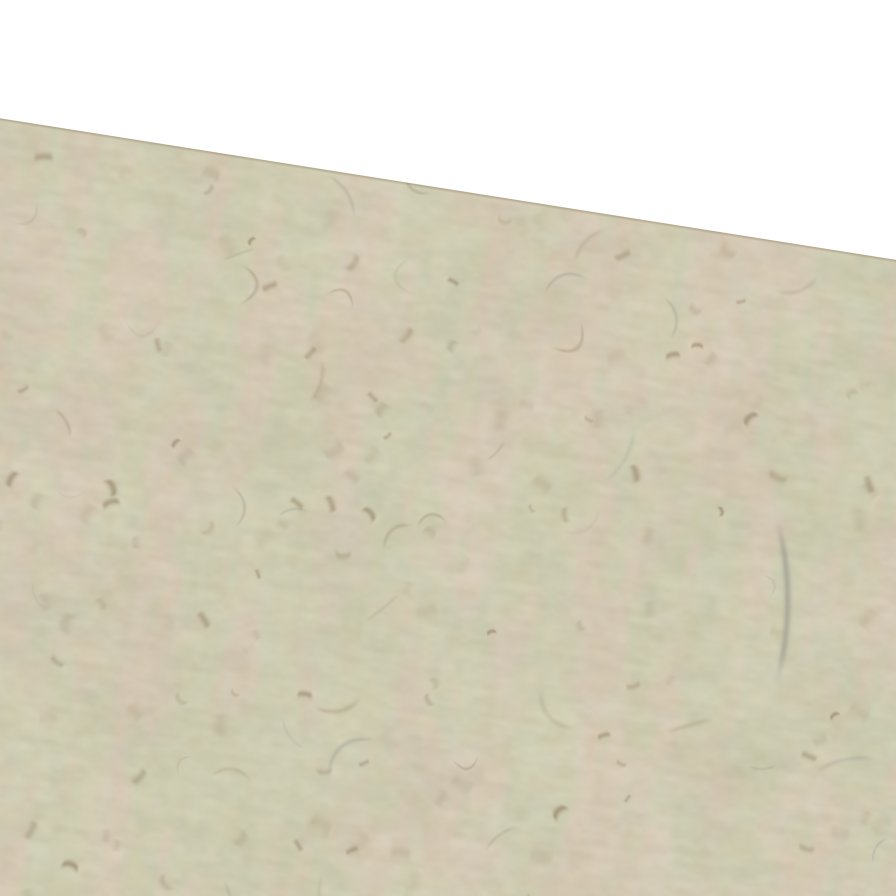
Reproduce this texture procedurally as a WebGL 2 fragment shader.

```glsl
#version 300 es
precision highp float;

uniform vec2 u_resolution;
out vec4 fragColor;

const vec3 PINK_BEIGE = vec3(0.828, 0.783, 0.703);
const vec3 GREEN_BEIGE = vec3(0.802, 0.796, 0.692);
const vec3 SPECK_BROWN = vec3(0.57, 0.50, 0.39);
const vec3 FIBRE_GREY = vec3(0.61, 0.60, 0.56);
const vec3 BACKDROP = vec3(1.0);

vec3 hash3(vec2 p) {
    vec3 h = fract(p.xyx * vec3(0.1031, 0.1030, 0.0973));
    h += dot(h, h.yxz + 33.33);
    return fract((h.xxy + h.yzz) * h.zyx);
}

float noise(vec2 p) {
    vec2 cell = floor(p);
    vec2 f = fract(p);
    f = f * f * (3.0 - 2.0 * f);
    float low = mix(hash3(cell).x, hash3(cell + vec2(1, 0)).x, f.x);
    float high = mix(hash3(cell + vec2(0, 1)).x, hash3(cell + vec2(1, 1)).x, f.x);
    return mix(low, high, f.y);
}

float signedNoise(vec2 p) {
    return noise(p) * 2.0 - 1.0;
}

float fbm(vec2 p) {
    float sum = 0.0;
    float weight = 0.5;
    for (int i = 0; i < 4; i++) {
        sum += weight * signedNoise(p);
        p = p * 2.03 + 17.3;
        weight *= 0.55;
    }
    return sum;
}

mat2 rotation(float angle) {
    float c = cos(angle), s = sin(angle);
    return mat2(c, -s, s, c);
}

// Soft bent stroke centred on the origin, running along x
float stroke(vec2 p, vec2 halfSize, float bend) {
    p.y += bend * (p.x * p.x / halfSize.x - 0.3 * halfSize.x);
    float across = p.y / halfSize.y;
    float ends = 1.0 - smoothstep(0.6, 1.15, abs(p.x) / halfSize.x);
    return exp(-across * across) * ends;
}

// Randomly turned strokes, at most one per grid cell
float scatter(vec2 p, float cells, float density, vec2 halfSize, float turn, float bend, float seed) {
    vec2 home = floor(p * cells);
    float cover = 0.0;
    for (int y = -1; y <= 1; y++) {
        for (int x = -1; x <= 1; x++) {
            vec2 cell = home + vec2(x, y);
            vec3 place = hash3(cell + seed);
            vec3 look = hash3(cell + seed + 71.7);
            vec2 local = p - (cell + place.xy) / cells;
            local = rotation((place.z - 0.5) * turn) * local;
            float mark = stroke(local, halfSize * mix(0.6, 1.3, look.y), bend * (look.z * 2.0 - 1.0));
            cover = max(cover, mark * step(look.x, density) * mix(0.35, 1.0, look.z));
        }
    }
    return cover;
}

vec3 paper(vec2 p) {
    // Tint: upright bands broken by small blotches
    float tint = 0.55 * signedNoise(p * vec2(27.0, 6.0) + 3.0)
               + 0.45 * signedNoise(p * vec2(58.0, 24.0) + 41.0)
               + 0.35 * fbm(p * 7.0 + 9.0);
    vec3 color = mix(PINK_BEIGE, GREEN_BEIGE, smoothstep(-0.4, 0.4, tint));

    // Tone: broad clouds, cross streaks and fine grain
    float tone = 0.018 * fbm(p * vec2(9.0, 11.0) + 60.0)
               + 0.013 * signedNoise(p * vec2(32.0, 130.0) + 5.0)
               + 0.011 * signedNoise(p * vec2(75.0, 60.0) + 23.0)
               + 0.008 * signedNoise(p * vec2(120.0, 190.0) + 83.0);
    color += tone * vec3(1.0, 1.0, 1.1);
    color += 0.010 * signedNoise(p * vec2(70.0, 45.0) + 131.0) * vec3(-0.6, 0.3, 1.0);

    // Brown flecks and grey fibres
    float smudges = scatter(p, 17.0, 0.35, vec2(0.011, 0.0065), 6.3, 0.5, 11.0);
    float flecks = scatter(p, 15.0, 0.33, vec2(0.009, 0.0034), 2.6, 0.5, 37.0);
    float curls = scatter(p, 10.0, 0.30, vec2(0.021, 0.0025), 6.3, 0.9, 53.0);
    float threads = scatter(p, 9.0, 0.22, vec2(0.025, 0.0022), 3.0, 0.5, 97.0);
    color = mix(color, SPECK_BROWN, 0.22 * smudges);
    color = mix(color, SPECK_BROWN, 0.62 * flecks);
    color = mix(color, SPECK_BROWN, 0.32 * curls);
    return mix(color, FIBRE_GREY, 0.35 * threads);
}

void main() {
    vec2 uv = gl_FragCoord.xy / u_resolution;
    float pixel = 1.0 / min(u_resolution.x, u_resolution.y);
    float tilt = atan(0.158);
    vec2 p = rotation(-tilt) * uv;
    vec3 color = paper(p + 2.0);

    // One long upright fibre
    vec2 longFibre = (uv - vec2(0.876, 0.33)).yx;
    color = mix(color, FIBRE_GREY, 0.6 * stroke(longFibre, vec2(0.085, 0.004), 0.12));

    // Slanted sheet edge with a thin dark rim
    float inside = (0.868 - 0.158 * uv.x - uv.y) * cos(tilt);
    color = mix(color, SPECK_BROWN, 0.45 * (1.0 - smoothstep(0.0, 0.004, inside)));
    color = mix(BACKDROP, color, smoothstep(-0.7 * pixel, 0.7 * pixel, inside));
    fragColor = vec4(color, 1.0);
}
```
